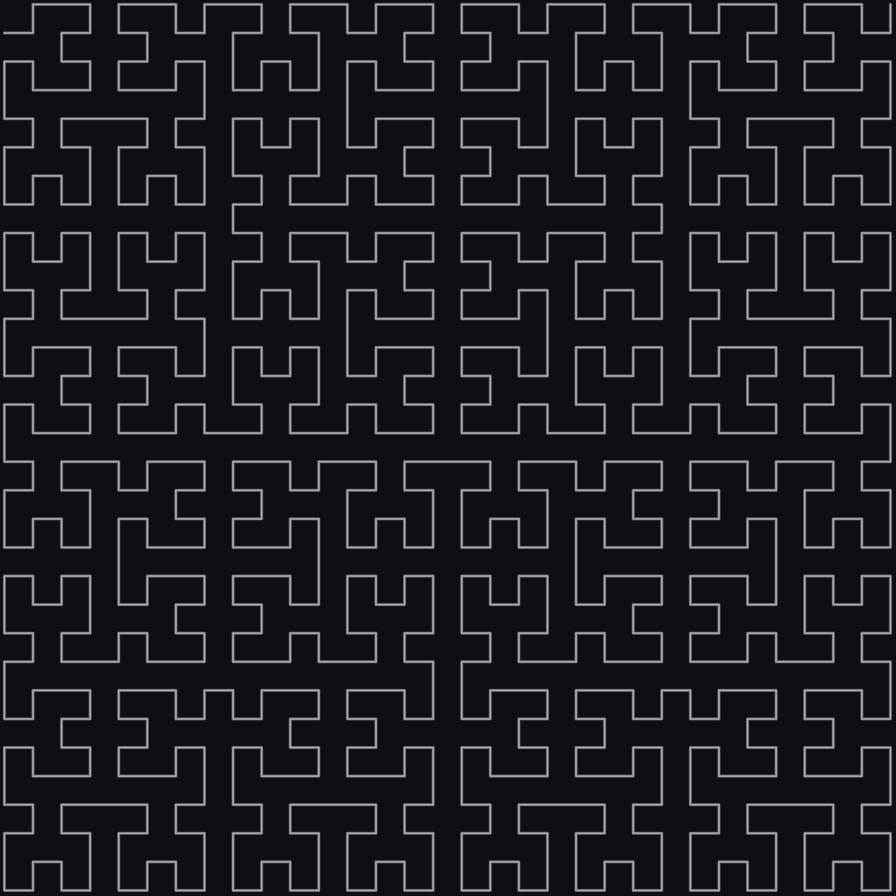
Reproduce this pattern procedurally as a WebGL 1 fragment shader.

```glsl
precision highp float;
// Fifth-order Hilbert curve on a 32 by 32 lattice: thin soft grey line on near-black.

uniform vec2 u_resolution;

// Position of a lattice cell along the curve, which runs from top left to top right.
float hilbertIndex(vec2 cell) {
  float index = 0.0;
  float size = 16.0;
  for (int level = 0; level < 5; level++) {
    vec2 quadrant = step(size, cell);
    index += size * size * (3.0 * quadrant.x + quadrant.y - 2.0 * quadrant.x * quadrant.y);
    cell -= quadrant * size;
    // Upper quadrants are mirrored about a diagonal.
    if (quadrant.y < 0.5) {
      cell = quadrant.x < 0.5 ? cell.yx : size - 1.0 - cell.yx;
    }
    size *= 0.5;
  }
  return index;
}

float segmentDistance(vec2 p, vec2 end) {
  return length(p - end * clamp(dot(p, end) / dot(end, end), 0.0, 1.0));
}

// Distance to the curve in lattice units, from the links of the nearest cell.
float curveDistance(vec2 p) {
  vec2 cell = clamp(floor(p + 0.5), 0.0, 31.0);
  float index = hilbertIndex(cell);
  float nearest = 1.0;
  vec2 link = vec2(1.0, 0.0);
  for (int i = 0; i < 4; i++) {
    vec2 neighbour = cell + link;
    bool inside = all(equal(neighbour, clamp(neighbour, 0.0, 31.0)));
    float other = hilbertIndex(neighbour);
    // Consecutive cells are joined; the curve is drawn from its second cell on.
    if (inside && abs(abs(index - other) - 1.0) < 0.5 && min(index, other) > 0.5) {
      nearest = min(nearest, segmentDistance(p - cell, link));
    }
    link = vec2(-link.y, link.x);
  }
  return nearest;
}

void main() {
  vec2 uv = gl_FragCoord.xy / u_resolution;
  uv.y = 1.0 - uv.y;

  float spacing = 0.0319;
  float distanceToLine = curveDistance((uv - 0.0049) / spacing) * spacing;

  // Soft line profile, never narrower than the pixel grid can show.
  float halfWidth = max(0.00254, 1.3 / min(u_resolution.x, u_resolution.y));
  float line = 1.0 - smoothstep(0.0, halfWidth, distanceToLine);

  vec3 color = mix(vec3(0.05, 0.06, 0.08), vec3(0.69, 0.69, 0.69), line);
  gl_FragColor = vec4(color, 1.0);
}
```
